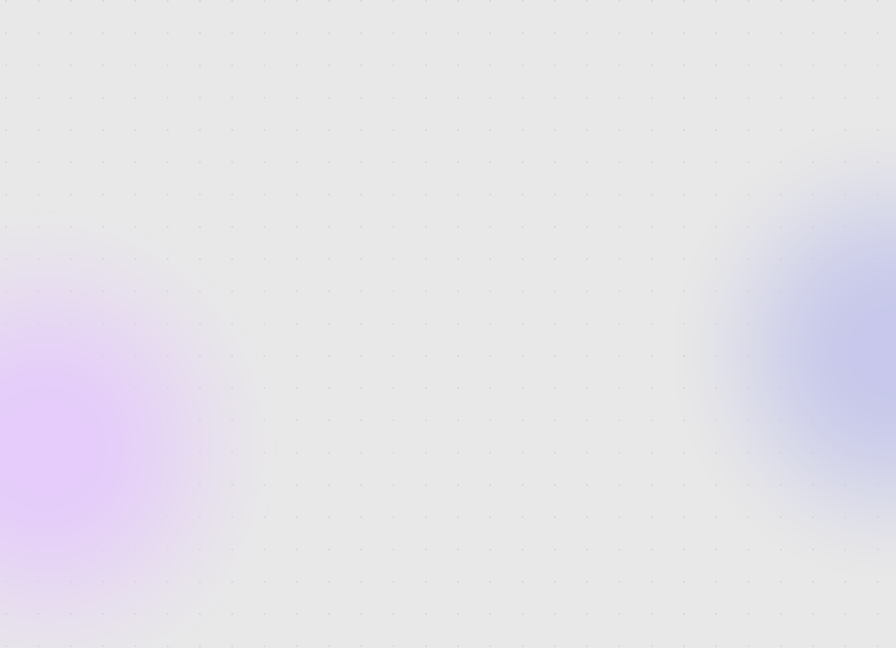
This background is drawn by a WebGL 2 fragment shader. Its source:

```glsl
#version 300 es
precision highp float;
// Pale grey backdrop with a faint lattice of dots and two soft glows:
// violet at the lower left, periwinkle at the right edge.
// Lengths are in canvas heights; each glow is an elliptical smooth falloff.

#define PAPER        vec3(0.910, 0.910, 0.910)
#define VIOLET       vec3(0.898, 0.800, 0.982)
#define PERIWINKLE   vec3(0.780, 0.785, 0.920)
#define DOT_COLOR    vec3(0.845, 0.845, 0.850)
#define DOT_SPACING  0.0498
#define DOT_RADIUS   0.0015
#define DOT_OFFSET   vec2(0.0097, 0.0026)
#define GLOW_CORE    0.12

uniform vec2 u_resolution;
out vec4 fragColor;

// Coverage of a repeated disc, antialiased over one pixel.
float dotLattice(vec2 p, float pixel) {
    vec2 cell = (fract((p - DOT_OFFSET) / DOT_SPACING + 0.5) - 0.5) * DOT_SPACING;
    return 1.0 - smoothstep(-0.5 * pixel, 0.5 * pixel, length(cell) - DOT_RADIUS);
}

// Blurred ellipse: full inside the core, fading to zero at its outer radii.
float softGlow(vec2 p, vec2 center, vec2 radii) {
    float d = length((p - center) / radii);
    return 1.0 - smoothstep(GLOW_CORE, 1.0, d);
}

void main() {
    float pixel = 1.0 / u_resolution.y;
    vec2 p = gl_FragCoord.xy * pixel;
    float aspect = u_resolution.x * pixel;

    // Dots lie on the paper, beneath the glows.
    vec3 color = mix(PAPER, DOT_COLOR, dotLattice(p, pixel));

    // Glows stay anchored to the left and right edges.
    float violet = softGlow(p, vec2(0.070, 0.308), vec2(0.385, 0.395));
    float periwinkle = softGlow(p, vec2(aspect - 0.006, 0.457), vec2(0.362, 0.375));
    color = mix(color, VIOLET, violet);
    color = mix(color, PERIWINKLE, periwinkle);

    fragColor = vec4(color, 1.0);
}
```
